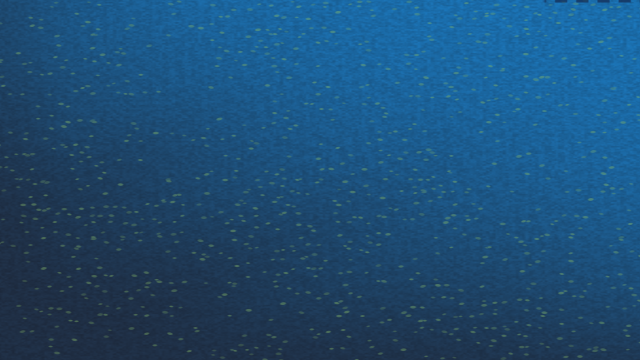
Give the GLSL for this background, as a Shadertoy shader.

```glsl
// Deep blue backdrop lit from the upper right, with a fine woven grain
// and scattered yellow-green flecks. The light is a bilinear-style ramp, the
// grain is stretched value noise, the flecks are jittered ellipses in a grid.

float hash(vec2 p) {
    return fract(sin(dot(p, vec2(127.1, 311.7))) * 43758.5453);
}

float valueNoise(vec2 p) {
    vec2 cell = floor(p), f = fract(p);
    f = f * f * (3.0 - 2.0 * f);
    return mix(mix(hash(cell), hash(cell + vec2(1, 0)), f.x),
               mix(hash(cell + vec2(0, 1)), hash(cell + vec2(1, 1)), f.x), f.y);
}

// Coverage of the flecks at p; they gather in soft, slanted clusters
float flecks(vec2 p, float pixel) {
    const float cellSize = 0.026;
    vec2 home = floor(p / cellSize);
    float cover = 0.0;
    for (int j = -1; j <= 1; j++) {
        for (int i = -1; i <= 1; i++) {
            vec2 cell = home + vec2(i, j);
            vec2 jitter = vec2(hash(cell + 3.7), hash(cell + 19.3));
            vec2 d = p - (cell + jitter) * cellSize;
            float cluster = valueNoise(vec2(0.11 * cell.x + 0.06 * cell.y, 0.19 * cell.y - 0.04 * cell.x));
            float present = step(hash(cell + 41.9), 0.08 + 0.62 * cluster);

            // Flat ellipse with a slight random tilt
            float size = mix(0.65, 1.15, hash(cell + 67.1));
            float tilt = (hash(cell + 83.5) - 0.45) * 0.4;
            d = mat2(cos(tilt), -sin(tilt), sin(tilt), cos(tilt)) * d;
            vec2 radius = vec2(0.0070, 0.0032) * size;
            float dist = (length(d / radius) - 1.0) * radius.y;
            float soft = max(0.0016, 0.6 * pixel);
            float strength = mix(0.5, 1.0, hash(cell + 97.7));
            cover = max(cover, present * strength * (1.0 - smoothstep(-soft, soft, dist)));
        }
    }
    return cover;
}

void mainImage(out vec4 fragColor, in vec2 fragCoord) {
    vec2 uv = fragCoord / iResolution.xy;
    vec2 p = fragCoord / iResolution.y;
    float pixel = 1.0 / iResolution.y;

    // Light falling from the upper right, with faint slanted beams
    float light = 0.02 + 0.25 * uv.x + 0.52 * uv.y + 0.45 * uv.x * uv.y * (1.25 - uv.y);
    light += 0.12 * smoothstep(0.0, 0.5, uv.x) * uv.y * (1.0 - uv.x);
    light += 0.07 * (valueNoise(vec2(p.x + p.y, 5.0 * p.y - 2.2 * p.x)) - 0.5);
    light -= 0.05 * (1.0 - smoothstep(0.0, 0.12, uv.x));
    light = smoothstep(0.05, 0.97, light);
    vec3 color = mix(vec3(0.120, 0.180, 0.265), vec3(0.100, 0.435, 0.685), light);

    // Woven grain: short, wavy horizontal threads
    float wave = 0.004 * valueNoise(p * 35.0);
    float grain = valueNoise((p + vec2(0.0, wave)) * vec2(110.0, 210.0)) - 0.5;
    grain += 0.5 * (valueNoise(p * vec2(190.0, 270.0) + 31.0) - 0.5);
    color *= 1.0 + vec3(0.12, 0.17, 0.17) * grain;

    // Flecks, dimmer where the light is low
    vec3 fleckColor = mix(vec3(0.33, 0.46, 0.34), vec3(0.32, 0.59, 0.54), light);
    color = mix(color, fleckColor, 0.85 * flecks(p, pixel));

    // Dark broken stitching along the top right edge
    float dash = abs(fract(p.x * 17.0) - 0.5) / 17.0 - 0.017;
    float stitch = (1.0 - smoothstep(-pixel, pixel, dash))
                 * smoothstep(0.991, 0.995, uv.y) * smoothstep(0.845, 0.855, uv.x);
    color = mix(color, vec3(0.08, 0.18, 0.34), 0.75 * stitch);

    fragColor = vec4(color, 1.0);
}
```
